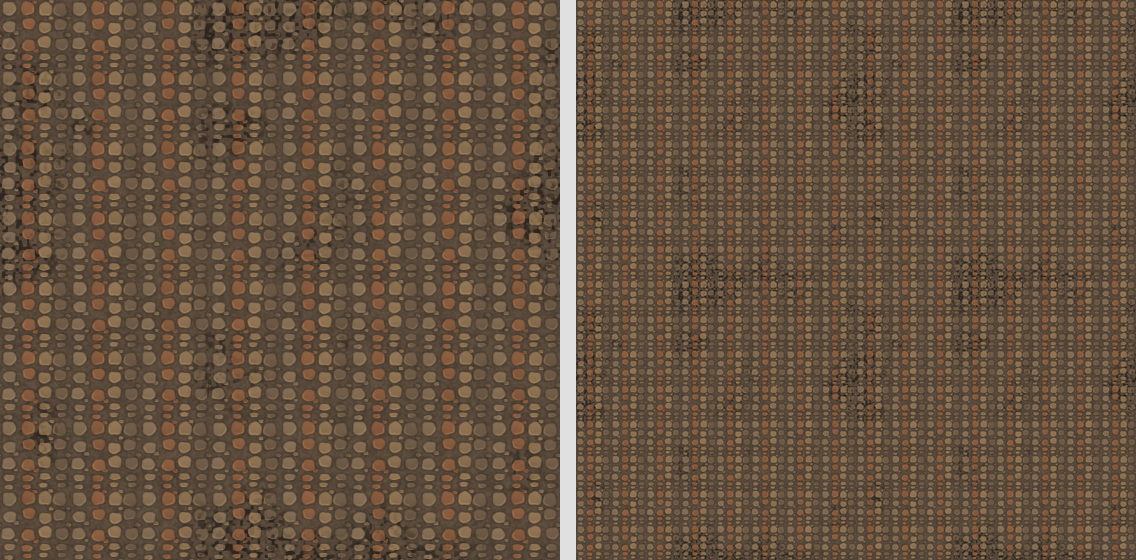
Left: one tile. Right: repeated 2 by 2.
Give the GLSL for this texture, as a Shadertoy shader.

```glsl
// Rows of worn river pebbles in four earthy colours, bedded in grainy brown soil.

const float TILES = 8.0;
const int ROWS = 5;
const int COLUMNS = 4;
const int CHIPS = 8;

const vec3 SOIL_DARK = vec3(0.305, 0.250, 0.202);
const vec3 SOIL_LIGHT = vec3(0.390, 0.325, 0.260);
const vec3 STONE_TINT[COLUMNS] = vec3[](
    vec3(0.52, 0.43, 0.33),   // tan
    vec3(0.54, 0.365, 0.25),  // terracotta
    vec3(0.56, 0.45, 0.325),  // sand
    vec3(0.44, 0.36, 0.28));  // umber

// Stone centres within a tile: one x per column, one height per row and column.
const vec4 COLUMN_X = vec4(0.132, 0.396, 0.640, 0.870);
const vec4 ROW_Y[ROWS] = vec4[](
    vec4(0.875, 0.882, 0.875, 0.861),
    vec4(0.611, 0.660, 0.604, 0.646),
    vec4(0.375, 0.354, 0.403, 0.375),
    vec4(0.180, 0.173, 0.187, 0.180),
    vec4(0.042, 0.055, 0.076, 0.069));
const vec2 ROW_RADIUS[ROWS] = vec2[](
    vec2(0.098, 0.100), vec2(0.092, 0.080), vec2(0.096, 0.086),
    vec2(0.080, 0.048), vec2(0.062, 0.034));

float hash(vec2 p) {
    return fract(sin(dot(p, vec2(127.1, 311.7))) * 43758.5453);
}

// Value noise that wraps after a whole number of cells across the canvas.
float wrapNoise(vec2 uv, float cells, float seed) {
    vec2 p = uv * cells;
    vec2 i = floor(p), f = fract(p);
    f = f * f * (3.0 - 2.0 * f);
    vec2 a = mod(i, cells) + seed, b = mod(i + 1.0, cells) + seed;
    return mix(mix(hash(a), hash(vec2(b.x, a.y)), f.x),
               mix(hash(vec2(a.x, b.y)), hash(b), f.x), f.y);
}

// Soft coverage: one inside, zero outside.
float cover(float dist, float softness) {
    return 1.0 - smoothstep(-softness, softness, dist);
}

// Lays one repeating stone, with its contact shadow and lit rim, over the base.
vec3 layStone(vec3 base, vec2 p, vec2 centre, vec2 radius, vec3 tint, float seed, float pixel) {
    vec2 local = p - centre + 0.5;
    vec2 id = mod(floor(local), TILES);
    vec2 jitter = vec2(hash(id + seed), hash(id + seed + 31.0)) - 0.5;
    vec2 q = (fract(local) - 0.5 - 0.016 * jitter) / radius;

    // Rounded, slightly uneven outline
    float angle = atan(q.y, q.x);
    float wobble = 1.0 + 0.05 * sin(3.0 * angle + seed) + 0.035 * sin(5.0 * angle + seed * 2.3);
    float r = pow(dot(pow(abs(q), vec2(2.5)), vec2(1.0)), 0.4) / wobble;
    float size = min(radius.x, radius.y);
    float edge = (r - 1.0) * size;

    // Rim lit from below, with the lit side turned a little on each stone
    float turn = -1.57 + 2.2 * (hash(vec2(seed, 4.0)) - 0.5);
    float facing = dot(vec2(cos(angle), sin(angle)), vec2(cos(turn), sin(turn)));
    float soft = 0.6 * pixel + 0.006;
    float arc = cover(abs(r - 0.80) * size - 0.006, soft) * smoothstep(0.1, 0.8, facing);
    float bevel = smoothstep(0.78, 1.0, r);

    vec3 stone = tint * (0.97 + 0.07 * (hash(id + seed + 7.0) - 0.5));
    stone *= 1.0 + 0.05 * q.y * (1.0 - bevel) - 0.13 * bevel;
    stone += vec3(0.12, 0.10, 0.07) * arc;

    base *= 1.0 - 0.16 * cover(edge - 0.016, 0.018);
    return mix(base, stone, cover(edge, 0.7 * pixel));
}

void mainImage(out vec4 fragColor, in vec2 fragCoord) {
    vec2 uv = fragCoord / iResolution.xy;
    vec2 p = uv * TILES;
    float pixel = TILES / iResolution.y;

    // Grainy soil
    float grain = 0.6 * wrapNoise(uv, 256.0, 3.0) + 0.4 * wrapNoise(uv, 112.0, 17.0);
    float mottling = wrapNoise(uv, 24.0, 9.0) - 0.5;
    vec3 color = mix(SOIL_DARK, SOIL_LIGHT, clamp(grain + 0.25 * mottling, 0.0, 1.0));

    // Small chips in the gaps between rows
    for (int i = 0; i < CHIPS; i++) {
        float seed = float(i) + 50.0;
        int column = i % COLUMNS;
        float gap = fract(0.27 + 0.235 * float((i * 3 + i / COLUMNS) % COLUMNS));
        vec2 centre = vec2(COLUMN_X[column] + 0.11, gap)
                    + 0.05 * (vec2(hash(vec2(seed, 1.0)), hash(vec2(seed, 2.0))) - 0.5);
        vec2 radius = vec2(0.034, 0.024) * (0.8 + 0.4 * hash(vec2(seed, 3.0)));
        color = layStone(color, p, centre, radius, STONE_TINT[column] * 0.94, seed, pixel);
    }

    // Main stones, one colour per column
    for (int row = 0; row < ROWS; row++) {
        for (int column = 0; column < COLUMNS; column++) {
            float seed = float(row * COLUMNS + column) + 1.0;
            float shift = 0.03 * (hash(vec2(seed, 8.0)) - 0.5);
            vec2 centre = vec2(COLUMN_X[column] + shift, ROW_Y[row][column]);
            color = layStone(color, p, centre, ROW_RADIUS[row], STONE_TINT[column], seed, pixel);
        }
    }

    // Patches of dark, crumbly wear
    float patches = 0.6 * wrapNoise(uv, 5.0, 41.0) + 0.4 * wrapNoise(uv, 13.0, 67.0);
    float crumbs = smoothstep(0.5, 0.78, wrapNoise(uv, 160.0, 83.0));
    float bare = 1.0 - smoothstep(0.38, 0.50, color.r);
    color *= 1.0 - 0.45 * smoothstep(0.48, 0.75, patches) * crumbs * mix(0.25, 1.0, bare);
    color *= 0.98 + 0.04 * grain;

    fragColor = vec4(color, 1.0);
}
```
